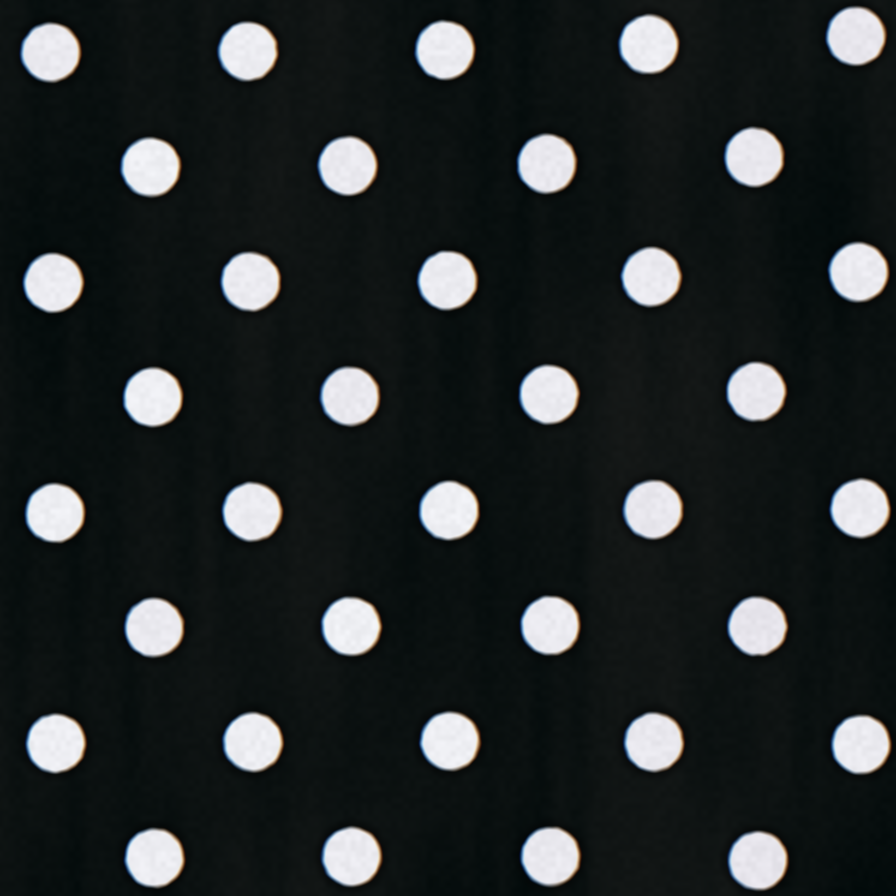
Write a WebGL 1 fragment shader that draws this pattern.

```glsl
precision highp float;

uniform vec2 u_resolution;

// Lattice, in canvas units measured from the top left
const vec2 FIRST_DOT = vec2(0.0625, 0.0586);
const vec2 PITCH = vec2(0.1100, 0.1285);     // half column, full row
const float DOT_RADIUS = 0.0322;
const float EDGE_SOFTNESS = 0.0032;
const float EDGE_WOBBLE = 0.0012;
const float COLOUR_FRINGE = 0.0008;

// Distortion of the cloth
const float SIDE_STRETCH = 0.0208;           // widening toward the right
const float ROW_SPREAD = 0.00365;            // fanning of rows at the right
const float ROW_TILT = 0.00065;
const float TOP_LEAN = 0.000117;

// Colours and wear
const vec3 CLOTH_DARK = vec3(0.010, 0.042, 0.042);
const vec3 CLOTH_WORN = vec3(0.088, 0.098, 0.094);
const vec3 DOT_WHITE = vec3(0.935, 0.940, 0.955);
const vec3 DOT_LILAC = vec3(0.895, 0.885, 0.915);
const float BAND_CENTRE = 0.31;
const float BAND_SPACING = 0.46;
const float CLOTH_GRAIN = 0.014;
const float DOT_GRAIN = 0.045;
const float HALO_WIDTH = 0.014;

float hash(vec2 p) {
  vec3 q = fract(vec3(p.xyx) * 0.1031);
  q += dot(q, q.yzx + 33.33);
  return fract((q.x + q.y) * q.z);
}

float noise(vec2 p) {
  vec2 cell = floor(p);
  vec2 f = fract(p);
  f = f * f * (3.0 - 2.0 * f);
  float low = mix(hash(cell), hash(cell + vec2(1.0, 0.0)), f.x);
  float high = mix(hash(cell + vec2(0.0, 1.0)), hash(cell + 1.0), f.x);
  return mix(low, high, f.y);
}

// Centre of a dot on the gently warped staggered lattice
vec2 dotCentre(float column, float row) {
  float stretch = smoothstep(4.0, 9.0, column);
  float rise = 7.0 - row;
  vec2 centre = FIRST_DOT + PITCH * vec2(column, row);
  centre.x += SIDE_STRETCH * stretch - TOP_LEAN * rise * rise;
  centre.y += ROW_SPREAD * stretch * (row - 4.0) - ROW_TILT * column;
  return centre;
}

// Faded vertical bands, soft blotches and fine streaks
vec3 clothColour(vec2 p) {
  float band = 0.5 + 0.5 * cos(6.2832 * (p.x - BAND_CENTRE) / BAND_SPACING);
  float blotch = noise(p * vec2(9.0, 5.0) + 3.7);
  float streak = noise(p * vec2(48.0, 5.0) + 11.0);
  float wear = 0.40 * band + 0.40 * blotch + 0.35 * streak - 0.12;
  wear += 0.25 * smoothstep(0.93, 0.98, p.x) * streak;
  float grain = noise(p * 150.0) - 0.5;
  return mix(CLOTH_DARK, CLOTH_WORN, clamp(wear, 0.0, 1.0)) + CLOTH_GRAIN * grain;
}

vec3 dotColour(vec2 p, vec2 id) {
  float lilac = 0.55 * hash(id + 5.0) + 0.35 * smoothstep(4.0, 8.0, id.x);
  float grain = noise(p * 170.0 + 7.0) - 0.5;
  return mix(DOT_WHITE, DOT_LILAC, lilac) + DOT_GRAIN * grain;
}

void main() {
  vec2 p = gl_FragCoord.xy / u_resolution;
  p.y = 1.0 - p.y;

  // Nearest dot: odd rows sit half a repeat to the right
  vec2 offset = vec2(1.0);
  vec2 id = vec2(0.0);
  for (int j = 0; j < 8; j++) {
    for (int i = 0; i < 5; i++) {
      float row = float(j);
      float column = 2.0 * float(i) + mod(row, 2.0);
      vec2 candidate = p - dotCentre(column, row);
      if (dot(candidate, candidate) < dot(offset, offset)) {
        offset = candidate;
        id = vec2(column, row);
      }
    }
  }

  // Slightly rough rim with a faint colour fringe
  float radius = DOT_RADIUS + EDGE_WOBBLE * (noise(p * 130.0) - 0.5);
  vec2 fringe = vec2(COLOUR_FRINGE, 0.0);
  float reach = length(offset);
  vec3 rim = vec3(length(offset - fringe), reach, length(offset + fringe)) - radius;
  float soft = max(EDGE_SOFTNESS, 0.75 / min(u_resolution.x, u_resolution.y));
  vec3 cover = 1.0 - smoothstep(-soft, soft, rim);

  // Darker cloth right around each dot
  float halo = smoothstep(0.0, HALO_WIDTH, reach - radius);
  vec3 cloth = clothColour(p) * mix(0.55, 1.0, halo);

  vec3 colour = mix(cloth, dotColour(p, id), cover);
  gl_FragColor = vec4(clamp(colour, 0.0, 1.0), 1.0);
}
```
